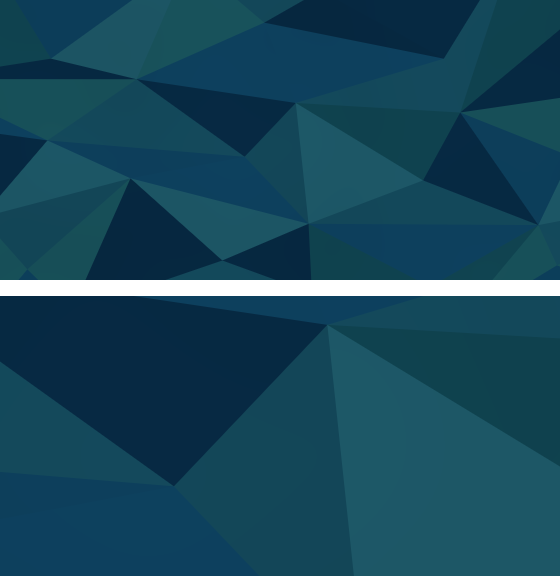
Top: the whole. Bottom: its middle third, enlarged.
Reproduce this background procedurally as a WebGL 1 fragment shader.

```glsl
precision highp float;
// Low-poly backdrop: large flat triangles in deep teal, blue and navy.

uniform vec2 u_resolution;

const vec2 FALLING = vec2(0.32, -0.22);  // slanted lattice axes, canvas height = 1
const vec2 RISING = vec2(0.33, 0.20);
const vec2 ORIGIN = vec2(0.17, 0.12);    // lattice shift
const float JITTER = 0.80;               // vertex wander, in cells
const float FLIP = 0.25;                 // share of cells cut the other way
const float SHEEN = 0.035;               // soft brightness drift

vec2 hash2(vec2 p) {
    vec2 q = vec2(dot(p, vec2(127.1, 311.7)), dot(p, vec2(269.5, 183.3)));
    return fract(sin(q) * 43758.5453);
}

float cornerSlope(vec2 corner, vec2 offset) {
    return dot(hash2(corner) * 2.0 - 1.0, offset);
}

float gradientNoise(vec2 p) {
    vec2 i = floor(p);
    vec2 f = p - i;
    vec2 u = f * f * f * (f * (f * 6.0 - 15.0) + 10.0);
    vec2 e = vec2(1.0, 0.0);
    float low = mix(cornerSlope(i, f), cornerSlope(i + e, f - e), u.x);
    float high = mix(cornerSlope(i + e.yx, f - e.yx),
                     cornerSlope(i + 1.0, f - 1.0), u.x);
    return mix(low, high, u.y);
}

float cross2(vec2 a, vec2 b) {
    return a.x * b.y - a.y * b.x;
}

// Signed distance to the line a-b, positive on its left.
float lineSide(vec2 p, vec2 a, vec2 b) {
    return cross2(normalize(b - a), p - a);
}

// Antialiased coverage of a triangle of either winding.
float triangleCoverage(vec2 p, vec2 a, vec2 b, vec2 c, float pixel) {
    float winding = sign(cross2(b - a, c - a));
    float inside = min(lineSide(p, a, b) * winding,
                   min(lineSide(p, b, c) * winding,
                       lineSide(p, c, a) * winding));
    return clamp(inside / pixel + 0.5, 0.0, 1.0);
}

// Canvas position to slanted lattice coordinates.
vec2 toLattice(vec2 p) {
    return vec2(cross2(p, RISING), cross2(FALLING, p)) / cross2(FALLING, RISING);
}

// Lattice point displaced by a random amount, in canvas units.
vec2 vertex(vec2 id) {
    vec2 q = id + (hash2(id + 7.0) - 0.5) * JITTER;
    return q.x * FALLING + q.y * RISING;
}

// A diagonal a-c is valid when b and d lie on opposite sides of it.
bool splits(vec2 a, vec2 b, vec2 c, vec2 d) {
    return lineSide(b, a, c) * lineSide(d, a, c) < 0.0;
}

// Thresholds give each colour its share of the area.
vec3 palette(float rank) {
    if (rank < 0.20) return vec3(0.025, 0.158, 0.256);  // navy
    if (rank < 0.44) return vec3(0.075, 0.280, 0.350);  // slate teal
    if (rank < 0.55) return vec3(0.092, 0.315, 0.350);  // green teal
    if (rank < 0.77) return vec3(0.050, 0.247, 0.360);  // blue
    if (rank < 0.86) return vec3(0.060, 0.260, 0.310);  // dark green
    return vec3(0.112, 0.340, 0.400);                   // pale teal
}

// Low-discrepancy ranks keep neighbours distinct and the shares even.
vec3 facetColor(vec2 id, float part) {
    float rank = fract(0.618 * (2.0 * id.x + part) + 0.43 * id.y + 0.09);
    float tint = hash2(id + part * 19.0).x - 0.5;
    return palette(rank) * (1.0 + 0.05 * tint);
}

void main() {
    float pixel = 1.0 / u_resolution.y;
    vec2 p = gl_FragCoord.xy * pixel + ORIGIN;
    vec2 home = floor(toLattice(p));
    vec3 sum = vec3(0.0);
    float weight = 0.0;

    // Nearby cells, each a quad cut into two triangles.
    for (int y = -1; y <= 1; y++) {
        for (int x = -1; x <= 1; x++) {
            vec2 id = home + vec2(float(x), float(y));
            vec2 a = vertex(id);
            vec2 b = vertex(id + vec2(1.0, 0.0));
            vec2 c = vertex(id + vec2(1.0, 1.0));
            vec2 d = vertex(id + vec2(0.0, 1.0));

            // Mostly alternating diagonals gather edges into fans.
            float flip = step(hash2(id + 31.0).y, FLIP);
            bool cutAC = mod(id.x + id.y + flip, 2.0) < 0.5;
            if (!splits(a, b, c, d)) cutAC = false;
            if (!splits(b, c, d, a)) cutAC = true;

            float first = cutAC ? triangleCoverage(p, a, b, c, pixel)
                                : triangleCoverage(p, a, b, d, pixel);
            float second = cutAC ? triangleCoverage(p, a, c, d, pixel)
                                 : triangleCoverage(p, b, c, d, pixel);
            sum += first * facetColor(id, 0.0) + second * facetColor(id, 1.0);
            weight += first + second;
        }
    }

    vec3 color = sum / max(weight, 0.001);
    color *= 1.0 + SHEEN * gradientNoise(p * 2.5);
    gl_FragColor = vec4(color, 1.0);
}
```
